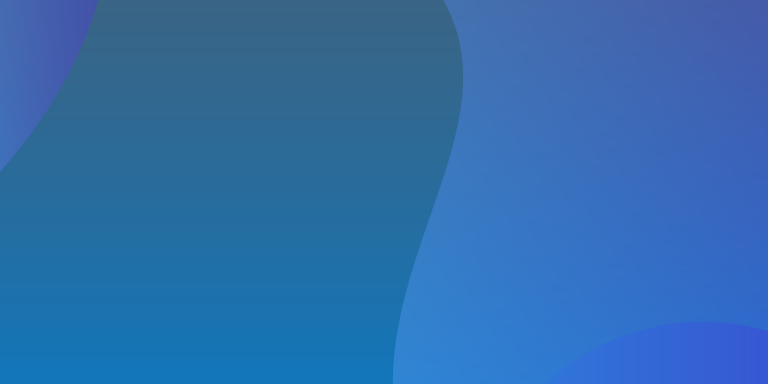
Give the GLSL for this background, as a Shadertoy shader.

```glsl
// Smooth blue backdrop: a vertical gradient overlaid by a wavy panel and two rounded corner shapes.

#define WAVE_FOOT 1.023
#define WAVE_COEFFS vec3(0.681, -0.270, -0.280)
#define CORNER_COEFFS vec3(0.255, 0.269, 0.670)
#define DISC_CENTER vec2(1.83, -0.44)
#define DISC_RADIUS 0.602
#define BASE_BOTTOM vec3(0.070, 0.463, 0.733)
#define BASE_TOP vec3(0.225, 0.393, 0.520)

// Antialiased fill of the region where the field is negative
float coverage(float field) {
    return clamp(0.5 - field / max(fwidth(field), 1e-6), 0.0, 1.0);
}

// Horizontal position of the S-shaped panel edge at height y
float waveEdge(float y) {
    return WAVE_FOOT + y * y * dot(WAVE_COEFFS, vec3(1.0, y, y * y));
}

// Horizontal position of the upper-left shape's edge at height y
float cornerEdge(float y) {
    float drop = 1.0 - y;
    return CORNER_COEFFS.x - drop * (CORNER_COEFFS.y + CORNER_COEFFS.z * drop);
}

vec3 baseColor(float y) {
    return mix(BASE_BOTTOM, BASE_TOP, y + 0.25 * y * (1.0 - y));
}

vec3 panelColor(vec2 p) {
    float across = clamp((p.x - 1.02) / 0.98, 0.0, 1.0);
    vec3 lower = mix(vec3(0.185, 0.525, 0.830), vec3(0.170, 0.420, 0.820), across);
    vec3 upper = mix(vec3(0.268, 0.460, 0.690), vec3(0.270, 0.355, 0.660), across);
    return mix(lower, upper, p.y);
}

vec3 cornerColor(vec2 p) {
    float across = clamp(p.x / 0.255, 0.0, 1.0);
    vec3 left = mix(vec3(0.250, 0.440, 0.730), vec3(0.275, 0.420, 0.695), smoothstep(0.55, 1.0, p.y));
    return mix(left, vec3(0.260, 0.320, 0.660), across);
}

vec3 discColor(vec2 p) {
    float across = clamp((p.x - 1.42) / 0.58, 0.0, 1.0);
    return mix(vec3(0.190, 0.460, 0.850), vec3(0.212, 0.345, 0.825), across);
}

void mainImage(out vec4 fragColor, in vec2 fragCoord) {
    // Height spans 0 to 1
    vec2 p = fragCoord / iResolution.y;

    // Layers from back to front
    vec3 color = baseColor(p.y);
    color = mix(color, panelColor(p), coverage(waveEdge(p.y) - p.x));
    color = mix(color, cornerColor(p), coverage(p.x - cornerEdge(p.y)));
    color = mix(color, discColor(p), coverage(length(p - DISC_CENTER) - DISC_RADIUS));

    fragColor = vec4(color, 1.0);
}
```
